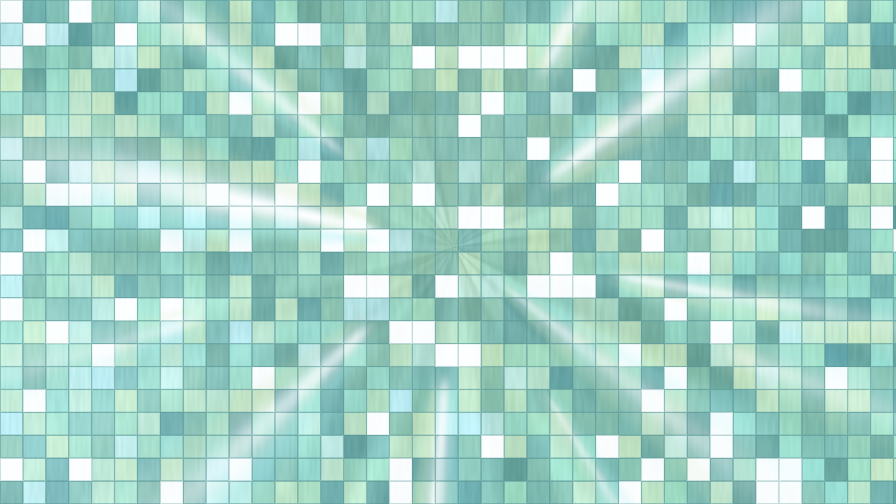
A WebGL 2 fragment shader for this background:

```glsl
#version 300 es
precision highp float;
// A mosaic of square teal, mint and white tiles, 22 rows by about 39 columns.
// Each tile hashes its own tone; soft light beams fan out from the middle,
// and thin translucent grout lines are laid over everything.

uniform vec2 u_resolution;
out vec4 outColor;

const float ROWS = 22.0;
const float TAU = 6.2831853;
const float GROUT_HALF_WIDTH = 0.031;
const vec3 DEEP_TEAL = vec3(0.39, 0.64, 0.635);
const vec3 TEAL = vec3(0.52, 0.76, 0.72);
const vec3 MINT = vec3(0.62, 0.88, 0.81);
const vec3 SAGE = vec3(0.76, 0.91, 0.80);
const vec3 ICE = vec3(0.76, 0.94, 0.95);
const vec3 WHITE = vec3(0.985, 0.995, 1.0);
const vec3 OLIVE = vec3(0.60, 0.74, 0.64);
const vec3 GROUT = vec3(0.35, 0.59, 0.59);

// Beams: angle in degrees, half width in radians, start radius, strength.
const int BEAM_COUNT = 11;
const vec4 BEAMS[BEAM_COUNT] = vec4[](
    vec4(168.0, 0.100, 0.13, 1.00), vec4(140.0, 0.050, 0.26, 0.65),
    vec4(36.0, 0.075, 0.20, 0.85), vec4(63.0, 0.050, 0.36, 0.75),
    vec4(-38.0, 0.075, 0.10, 0.55), vec4(-10.0, 0.040, 0.30, 0.75),
    vec4(-21.0, 0.045, 0.55, 0.65), vec4(-94.0, 0.055, 0.24, 0.90),
    vec4(-137.0, 0.080, 0.20, 0.75), vec4(-164.0, 0.035, 0.50, 0.60),
    vec4(-58.0, 0.030, 0.32, 0.55));

// Integer hash of a grid point, from 0 to 1.
float hash(vec2 p, uint seed) {
    uvec2 q = uvec2(ivec2(floor(p)));
    uint h = q.x * 1597334677u ^ q.y * 3812015801u ^ seed * 2798796415u;
    h = (h ^ (h >> 16)) * 2146121005u;
    h = (h ^ (h >> 15)) * 2221713035u;
    return float((h ^ (h >> 16)) >> 8) / 16777216.0;
}

// Smooth value noise that wraps in x after the given period.
float noise(vec2 p, float period, uint seed) {
    vec2 i = floor(p), f = fract(p);
    f = f * f * (3.0 - 2.0 * f);
    float x0 = mod(i.x, period), x1 = mod(i.x + 1.0, period);
    float low = mix(hash(vec2(x0, i.y), seed), hash(vec2(x1, i.y), seed), f.x);
    float high = mix(hash(vec2(x0, i.y + 1.0), seed), hash(vec2(x1, i.y + 1.0), seed), f.x);
    return mix(low, high, f.y);
}

// Picks a tile tone; a larger value gives a lighter tile.
vec3 tileTone(float value) {
    vec3 tone = mix(DEEP_TEAL, TEAL, smoothstep(0.10, 0.26, value));
    tone = mix(tone, MINT, smoothstep(0.38, 0.50, value));
    tone = mix(tone, SAGE, smoothstep(0.60, 0.68, value));
    tone = mix(tone, ICE, smoothstep(0.80, 0.84, value));
    return mix(tone, WHITE, step(0.90, value));
}

// Lays one soft beam with a cyan and a pale yellow fringe over a colour.
vec3 addBeam(vec3 color, float angle, float radius, vec4 beam) {
    float turn = (angle - radians(beam.x)) / TAU;
    float offset = (turn - floor(turn + 0.5)) * TAU / beam.y;
    float reach = smoothstep(beam.z, beam.z + 0.07, radius)
                * (1.0 - 0.65 * smoothstep(0.45, 0.95, radius));
    float light = exp(-offset * offset * 1.8) * reach * beam.w;
    float fringe = exp(-pow(abs(offset) - 1.2, 2.0) * 3.0) * reach * beam.w;
    vec3 tint = offset > 0.0 ? vec3(0.66, 0.94, 0.94) : vec3(0.86, 0.93, 0.79);
    return mix(mix(color, tint, 0.4 * fringe), WHITE, light);
}

// Coverage of the grout lines on the unit grid.
float groutMask(vec2 grid, float pixel) {
    vec2 edge = 0.5 - abs(fract(grid) - 0.5);
    float d = min(edge.x, edge.y);
    return 1.0 - smoothstep(GROUT_HALF_WIDTH - 0.5 * pixel, GROUT_HALF_WIDTH + 0.5 * pixel, d);
}

void main() {
    vec2 uv = gl_FragCoord.xy / u_resolution;
    float aspect = u_resolution.x / u_resolution.y;
    vec2 grid = gl_FragCoord.xy / u_resolution.y * ROWS;
    vec2 cell = floor(grid);
    vec2 fromCenter = (uv - vec2(0.507, 0.51)) * vec2(aspect, 1.0);
    float radius = length(fromCenter);
    float angle = atan(fromCenter.y, fromCenter.x + 1e-5);

    // Tile tones, lighter and cooler to the left, olive around the middle.
    float value = hash(cell, 1u);
    float leftness = 1.0 - uv.x;
    bool isWhite = value > 0.90;
    value = isWhite ? value : min(value + 0.16 * (leftness - 0.5), 0.89);
    vec3 color = tileTone(value);
    float cool = smoothstep(0.4, 1.0, leftness) * smoothstep(0.75, 0.2, uv.y);
    float warm = exp(-6.0 * dot(fromCenter - vec2(0.08, 0.14), fromCenter - vec2(0.08, 0.14)));
    if (!isWhite) {
        color = mix(color, ICE, 0.30 * cool);
        color = mix(color, OLIVE, 0.42 * warm);
        color += 0.05 * (hash(cell, 2u) - 0.5) * vec3(1.0, 0.4, -0.8);
    }

    // Faint radial shading, brushed grain, then the bright beams.
    float rays = noise(vec2((angle / TAU + 0.5) * 56.0, radius * 2.0), 56.0, 3u);
    float grain = noise(grid * vec2(9.0, 1.2), 4096.0, 4u);
    color += (0.10 * (rays - 0.5) + 0.045 * (grain - 0.5)) * (isWhite ? 0.2 : 1.0);
    float tileGain = mix(0.72, 1.08, hash(cell, 5u));
    for (int i = 0; i < BEAM_COUNT; i++) {
        vec4 beam = BEAMS[i];
        beam.w = min(beam.w * tileGain, 1.0);
        color = addBeam(color, angle, radius, beam);
    }

    // Grout lines, fainter where the light is strong.
    float glare = smoothstep(0.75, 1.0, color.r);
    float grout = groutMask(grid, ROWS / u_resolution.y);
    color = mix(color, GROUT, grout * mix(0.62, 0.36, glare));
    outColor = vec4(clamp(color, 0.0, 1.0), 1.0);
}
```
